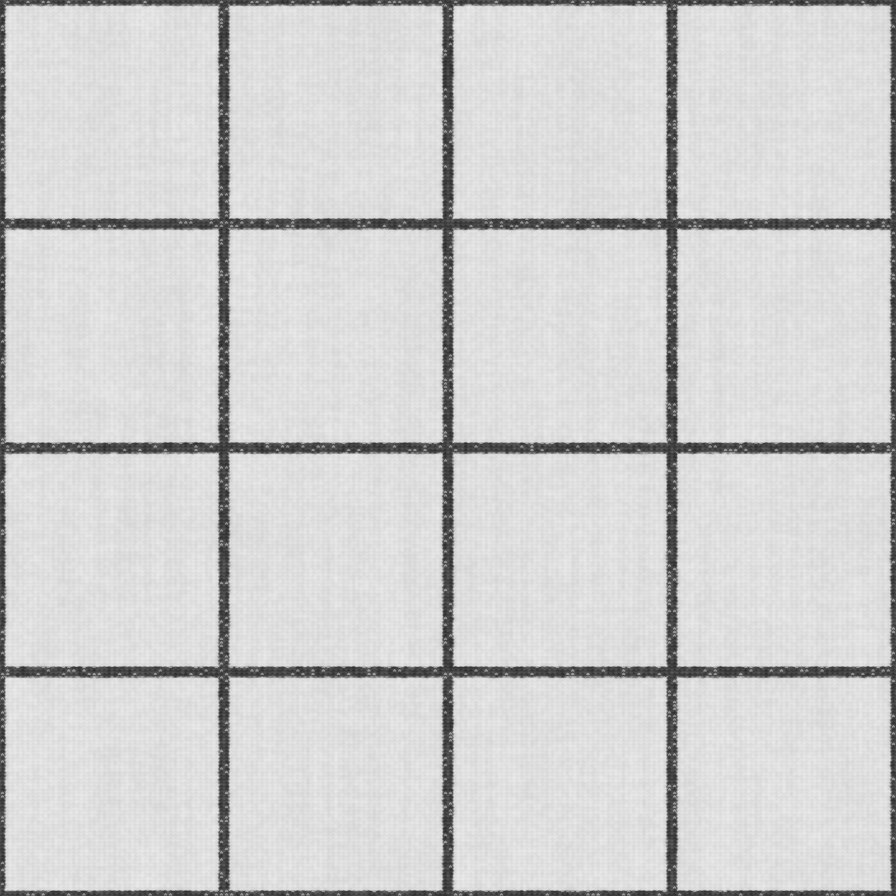
Write a three.js fragment shader that draws this pattern.

```glsl
// Pale knitted cloth with a soft dark four by four windowpane grid.
varying vec2 vUv;

const vec2 STITCHES = vec2(176.0, 256.0); // knit columns and rows across the canvas

float hash(vec2 p) {
  vec3 q = fract(p.xyx * 0.1031);
  q += dot(q, q.yzx + 33.33);
  return fract((q.x + q.y) * q.z);
}

// Value noise that wraps after a whole number of cells
float wrapNoise(vec2 uv, vec2 cells) {
  vec2 p = uv * cells;
  vec2 i = floor(p);
  vec2 f = fract(p);
  f = f * f * (3.0 - 2.0 * f);
  float bottom = mix(hash(mod(i, cells)), hash(mod(i + vec2(1.0, 0.0), cells)), f.x);
  float top = mix(hash(mod(i + vec2(0.0, 1.0), cells)), hash(mod(i + 1.0, cells)), f.x);
  return mix(bottom, top, f.y);
}

void main() {
  // Knit: upright ribs crossed by slanting V stitches
  vec2 knit = vUv * STITCHES;
  float rib = cos(6.2831853 * knit.x);
  knit.y += 0.6 * abs(fract(knit.x) - 0.5);
  float stitch = cos(6.2831853 * knit.y);
  vec2 cell = mod(floor(knit), STITCHES);
  vec2 local = fract(knit) - 0.5;

  // Yarn irregularity, from single fibres to long uneven columns
  float fibre = wrapNoise(vUv, vec2(256.0)) - 0.5;
  float column = wrapNoise(vUv, vec2(128.0, 8.0)) - 0.5;
  float course = wrapNoise(vUv, vec2(24.0, 160.0)) - 0.5;
  float cloud = wrapNoise(vUv, vec2(12.0)) - 0.5;

  float cloth = 0.872 + 0.011 * rib + 0.010 * stitch + 0.035 * fibre
              + 0.022 * column + 0.015 * course + 0.008 * cloud;

  // Dark yarn with pale flecks showing between some stitches
  float fleck = step(0.78, hash(cell + 19.0)) * (1.0 - smoothstep(0.15, 0.5, length(local)));
  float yarn = 0.265 + 0.025 * rib + 0.03 * stitch + 0.10 * fibre + 0.36 * fleck;

  // Distance to the nearest grid line, with slightly fuzzy edges
  vec2 toLine = abs(fract(vUv * 4.0 + 0.5) - 0.5) / 4.0;
  float d = min(toLine.x, toLine.y) + 0.0012 * fibre + 0.0003 * stitch;
  float line = 1.0 - smoothstep(0.0042, 0.0074, d);
  float halo = 1.0 - smoothstep(0.005, 0.011, d);

  float shade = mix(cloth - 0.035 * halo, yarn, line);
  gl_FragColor = vec4(vec3(shade), 1.0);
}
```
